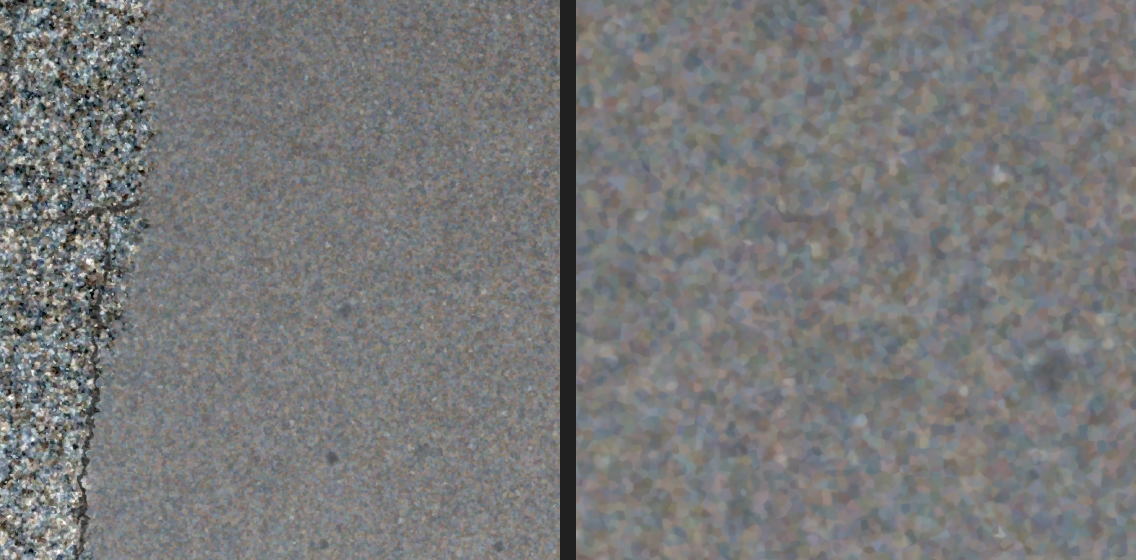
Left, the full canvas; right, a detail of the centre.
This texture is drawn by a Shadertoy shader. Its source:

```glsl
// Worn grey asphalt: smooth speckled paving beside a coarse, cracked strip of gravel.

const vec3 PAVING = vec3(0.478, 0.478, 0.480);
const vec3 GRAVEL = vec3(0.425, 0.440, 0.435);
const vec3 PALE_STONE = vec3(0.86, 0.88, 0.87);
const vec3 PIT = vec3(0.27, 0.28, 0.31);
const vec3 CRACK = vec3(0.20, 0.20, 0.19);
const vec3 WARM_TINT = vec3(0.11, 0.0, -0.10);
const vec3 GREEN_TINT = vec3(-0.03, 0.04, -0.03);

const float COARSE_CELLS = 78.0;   // grains across the canvas
const float MEDIUM_CELLS = 125.0;
const float FINE_CELLS = 215.0;
const float GRAIN_FOCUS = 9.0;     // higher gives harder grain edges
const float PAVING_CONTRAST = 0.17;
const float GRAVEL_CONTRAST = 0.50;

vec3 hash3(vec2 cell, float seed) {
    uvec3 v = uvec3(ivec3(vec3(cell, seed) + 1000.0));
    v = v * 1664525u + 1013904223u;
    v.x += v.y * v.z; v.y += v.z * v.x; v.z += v.x * v.y;
    v ^= v >> 16u;
    v.x += v.y * v.z; v.y += v.z * v.x; v.z += v.x * v.y;
    return vec3(v >> 8u) / 16777216.0;
}

// Soft cellular noise: brightness, warmth and greenness of the grain, each around zero.
vec3 grains(vec2 p, float seed) {
    vec2 cell = floor(p);
    vec3 sum = vec3(0.0);
    float total = 0.0;
    for (int y = -1; y <= 1; y++)
    for (int x = -1; x <= 1; x++) {
        vec2 c = cell + vec2(x, y);
        vec2 d = c + hash3(c, seed).xy - p;
        float w = exp(-GRAIN_FOCUS * dot(d, d));
        sum += w * (hash3(c, seed + 1.0) - 0.5);
        total += w;
    }
    return sum / total;
}

// Scattered round spots, at most one per cell; returns coverage.
float spots(vec2 p, float share, float radius, float seed) {
    vec2 cell = floor(p);
    vec3 place = hash3(cell, seed);
    vec3 look = hash3(cell, seed + 1.0);
    float r = radius * mix(0.5, 1.0, look.x);
    float d = length(fract(p) - mix(vec2(0.32), vec2(0.68), place.xy));
    return step(place.z, share) * mix(0.4, 1.0, look.y) * (1.0 - smoothstep(0.4 * r, 1.3 * r, d));
}

float waves(float t) {
    return 0.5 * sin(t) + 0.3 * sin(2.3 * t + 1.7) + 0.2 * sin(5.1 * t + 0.6);
}

float mottle(vec2 p) {
    return 0.6 * waves(9.0 * p.x + 2.0 * waves(7.0 * p.y)) * waves(8.0 * p.y + 3.0 * p.x)
         + 0.4 * waves(24.0 * p.y - 11.0 * p.x + 2.0 * waves(21.0 * p.x));
}

float line(float offset, float width) {
    return 1.0 - smoothstep(0.3 * width, 1.5 * width, abs(offset));
}

float cracks(vec2 p, float rough) {
    float jitter = 0.009 * rough;
    // Long crack running down the strip
    float seamX = 0.138 + 0.09 * p.y + 0.009 * waves(24.0 * p.y + 1.0) + jitter;
    float seam = line(p.x - seamX, 0.0048 + 0.002 * waves(31.0 * p.y))
               * (1.0 - smoothstep(0.59, 0.62, p.y));
    // Cross crack that thickens toward the paving
    float crossY = 0.60 + 0.6 * p.x * p.x + 0.004 * waves(45.0 * p.x) + jitter;
    float across = line(p.y - crossY, mix(0.0025, 0.0060, smoothstep(0.08, 0.17, p.x)))
                 * (1.0 - smoothstep(0.235, 0.265, p.x)) * mix(0.5, 1.0, smoothstep(0.05, 0.15, p.x));
    // Short crack in the upper corner
    float cornerX = 0.03 - 0.13 * (1.0 - p.y) + 0.005 * waves(40.0 * p.y) + jitter;
    float corner = 0.75 * line(p.x - cornerX, 0.006) * smoothstep(0.74, 0.82, p.y);
    return max(seam, max(across, corner));
}

void mainImage(out vec4 fragColor, in vec2 fragCoord) {
    vec2 p = fragCoord / iResolution.xy;
    vec3 coarse = grains(p * COARSE_CELLS, 1.0);
    vec3 medium = grains(p * MEDIUM_CELLS, 11.0);
    vec3 fine = grains(p * FINE_CELLS, 21.0);
    vec2 warped = p + 0.005 * medium.yz;
    float patches = mottle(p);

    // Smooth paving, a little darker toward the top
    vec3 mixGrain = 0.25 * coarse + 0.5 * medium + 0.5 * fine;
    vec3 paving = PAVING + mix(0.025, -0.03, p.y) + 0.022 * patches;
    paving += PAVING_CONTRAST * mixGrain.x + WARM_TINT * mixGrain.y + GREEN_TINT * mixGrain.z;
    paving += WARM_TINT * 0.10 * (p.x - 0.5);
    float chips = spots(warped * 47.0, 0.16, 0.26, 31.0);
    paving = mix(paving, PALE_STONE + WARM_TINT * coarse.y, 0.33 * chips);
    paving = mix(paving, PIT, 0.75 * spots(warped * 7.0 + 0.3, 0.17, 0.095, 41.0));

    // Coarse gravel, brighter toward the bottom
    float relief = 0.5 * coarse.x + 0.55 * medium.x + 0.45 * fine.x;
    vec3 gravel = GRAVEL + 0.09 * (1.0 - smoothstep(0.0, 0.45, p.y));
    gravel += GRAVEL_CONTRAST * (relief + 0.9 * relief * abs(relief)) + 0.03 * patches;
    gravel += WARM_TINT * (coarse.y + 0.4 * medium.y) + GREEN_TINT * medium.z;
    float stones = max(spots(warped * 58.0, 0.24, 0.34, 51.0),
                       spots(warped * 93.0 + 0.5, 0.22, 0.36, 61.0));
    gravel = mix(gravel, PALE_STONE + 0.8 * WARM_TINT * coarse.y, 0.85 * stones);

    // Ragged border between the two surfaces
    float border = 0.16 + 0.115 * smoothstep(0.1, 0.75, p.y)
                 + 0.008 * waves(19.0 * p.y) + 0.03 * coarse.z;
    float strip = 1.0 - smoothstep(border - 0.03, border + 0.012, p.x);
    vec3 color = mix(paving, gravel, strip);
    color = mix(color, CRACK + 0.15 * fine.x, 0.85 * cracks(p, coarse.y + medium.y));
    fragColor = vec4(clamp(color, 0.0, 1.0), 1.0);
}
```
